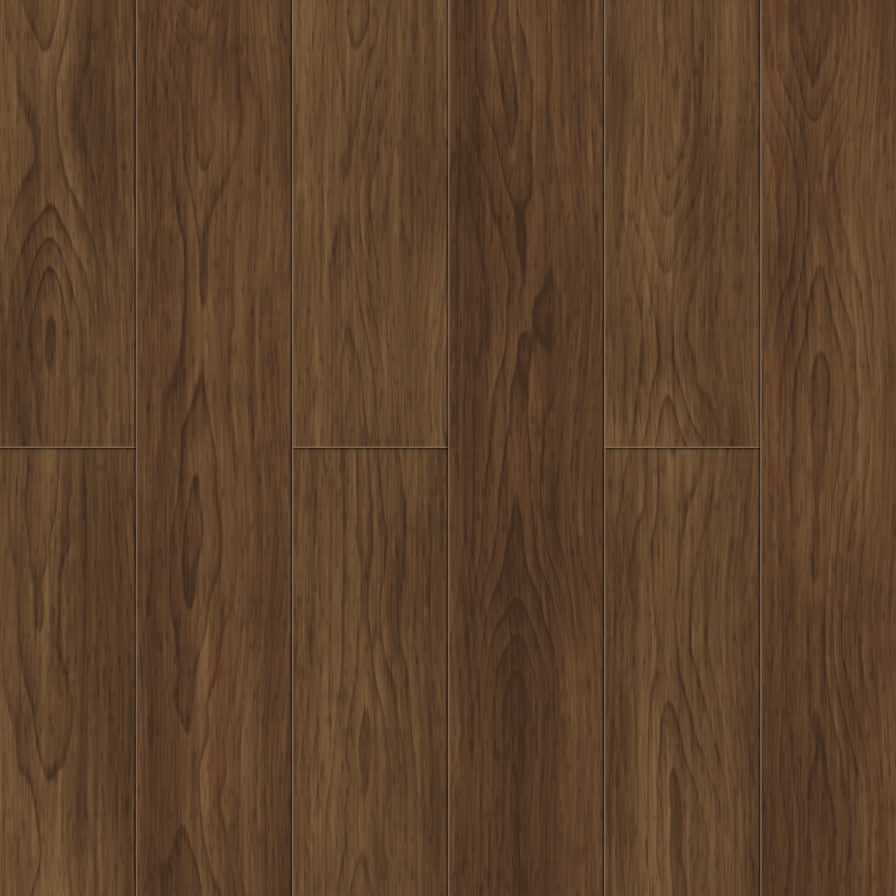
Reproduce this texture procedurally as a Shadertoy shader.

```glsl
// Walnut plank floor: six vertical columns of boards, every other one jointed at mid-height.
// Growth rings are contours of a warped ridge field, giving arches in the middle of a
// board and straight grain at its sides; fibres, pores and thin grooves are laid on top.

const float PLANK_WIDTH = 0.1742;
const vec3 DARK_WOOD  = vec3(0.258, 0.180, 0.130);
const vec3 MID_WOOD   = vec3(0.370, 0.259, 0.167);
const vec3 LIGHT_WOOD = vec3(0.482, 0.358, 0.228);
const vec3 BEVEL      = vec3(0.490, 0.420, 0.365);

float hash(vec2 p) {
    vec3 q = fract(vec3(p.xyx) * 0.1031);
    q += dot(q, q.yzx + 33.33);
    return fract((q.x + q.y) * q.z);
}

float noise(vec2 p) {
    vec2 i = floor(p), f = fract(p);
    f = f * f * (3.0 - 2.0 * f);
    return mix(mix(hash(i), hash(i + vec2(1, 0)), f.x),
               mix(hash(i + vec2(0, 1)), hash(i + vec2(1, 1)), f.x), f.y);
}

float fbm(vec2 p) {
    float sum = 0.0, amp = 0.5;
    for (int k = 0; k < 4; k++) {
        sum += amp * noise(p);
        p = p * 2.03 + 17.3;
        amp *= 0.5;
    }
    return sum / 0.9375;
}

// Ring height: a rounded ridge along the heart of the board, bent by slow noise
float ringField(vec2 p, float heart, float side, vec2 seed) {
    float x = p.x - heart;
    float ridge = 20.0 * sqrt(x * x + 0.008);
    float bend = mix(6.0, 3.5, side) * noise(vec2(p.x * 1.6, p.y * 4.2) + seed);
    float ripple = 0.9 * noise(vec2(p.x * 5.0, p.y * 9.0) + seed.yx)
                 + 0.35 * noise(vec2(p.x * 10.0, p.y * 26.0) + seed);
    return ridge + bend + ripple;
}

// Slow darkening towards a thin late-wood line, faded where too dense to resolve
float ringShade(float field) {
    float t = fract(field);
    float w = fwidth(field);
    float shade = 0.35 * smoothstep(0.0, 0.7, t) + 0.65 * smoothstep(0.64, 0.9, t);
    shade *= 1.0 - smoothstep(0.92 - min(w, 0.2), 1.0, t);
    return mix(shade, 0.3, smoothstep(0.35, 0.9, w));
}

// Wood tone: 0 is dark, 1 is light
float grainTone(vec2 p, vec2 seed) {
    float heart = 0.3 * (hash(seed) - 0.5) + 0.16 * (noise(vec2(p.y * 3.0, seed.x)) - 0.5);
    float side = smoothstep(0.06, 0.36, abs(p.x - heart));
    float rings = ringShade(ringField(p, heart, side, seed)) - 0.3;
    float strength = mix(0.44, 0.20, side) * (0.35 + noise(p * vec2(3.0, 5.0) + seed));

    // Broad variation
    float streaks = fbm(vec2(p.x * 6.0, p.y * 1.5) + seed) - 0.5;
    float clouds  = fbm(vec2(p.x * 2.0, p.y * 5.0) + seed.yx) - 0.5;

    // Fine detail: long fibres that lean with the figure, short threads and pores
    float x = p.x + 0.10 * noise(vec2(p.x * 2.0, p.y * 4.2) + seed);
    float fibres  = noise(vec2(x * 40.0, p.y * 3.5) + seed) - 0.5;
    float strands = noise(vec2(x * 72.0, p.y * 9.0) + seed.yx) - 0.5;
    float threads = noise(vec2(x * 96.0, p.y * 42.0) + seed) - 0.5;
    float pores   = smoothstep(0.62, 0.95, noise(vec2(x * 80.0, p.y * 75.0) + seed.yx));

    return 0.49 - strength * rings + 0.68 * streaks + 0.50 * clouds
         + 0.20 * fibres + 0.24 * strands + 0.26 * threads - 0.20 * pores;
}

vec3 woodColor(float tone) {
    vec3 low = mix(DARK_WOOD, MID_WOOD, clamp(2.0 * tone, 0.0, 1.0));
    return mix(low, LIGHT_WOOD, clamp(2.0 * tone - 1.0, 0.0, 1.0));
}

float lineMask(float dist, float halfWidth, float pixel) {
    return 1.0 - smoothstep(halfWidth - pixel, halfWidth + pixel, abs(dist));
}

// Pale bevel on the positive side of a seam, dark groove on the other
vec3 drawSeam(vec3 color, float gap, float pixel) {
    color = mix(color, color * 0.58, lineMask(gap + 0.0009, 0.0009, 0.6 * pixel));
    return mix(color, BEVEL, 0.85 * lineMask(gap - 0.0009, 0.0008, 0.6 * pixel));
}

void mainImage(out vec4 fragColor, in vec2 fragCoord) {
    vec2 uv = fragCoord / iResolution.xy;
    float pixel = 1.0 / min(iResolution.x, iResolution.y);

    // Board layout: the middle seam sits at x = 0.5
    float across = (uv.x - 0.5) / PLANK_WIDTH;
    float column = floor(across);
    float jointed = mod(column, 2.0);
    float along = uv.y + 0.5 * jointed;
    vec2 board = vec2(column, floor(along));
    vec2 seed = 20.0 + 90.0 * vec2(hash(board + 11.7), hash(board + 47.1));
    vec2 local = vec2(fract(across) - 0.5, uv.y);

    // Full-length boards are darker and redder than the jointed ones
    float boardTone = mix(-0.08, 0.08, jointed) + 0.10 * (hash(board + 5.3) - 0.5);
    vec3 color = woodColor(grainTone(local, seed) + boardTone);
    color *= mix(vec3(1.0, 0.985, 0.985), vec3(1.0, 1.008, 1.0), jointed);

    // Seams along the sides, and across the jointed boards
    float sideGap = (fract(across + 0.5) - 0.5) * PLANK_WIDTH;
    float endGap = mix(1.0, fract(along + 0.5) - 0.5, jointed);
    color = drawSeam(color, endGap, pixel);
    color = drawSeam(color, sideGap, pixel);

    fragColor = vec4(color, 1.0);
}
```
